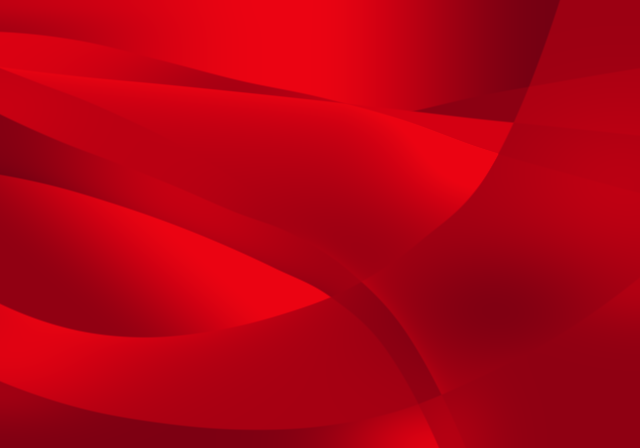
A Shadertoy shader for this background:

```glsl
#define NODES 9
#define EDGE_SOFTNESS 0.0028
#define BLUE_LEVEL 0.07
#define DARKEST 0.46
#define BRIGHTEST 0.92

// Edge heights at even steps from the left side to each curve's span
const float crestCurve[NODES] = float[](.929, .909, .866, .820, .783, .734, .669, .617, .569);
const float sheetCurve[NODES] = float[](.851, .829, .812, .794, .775, .755, .734, .716, .697);
const float wingCurve[NODES]  = float[](.517, .572, .623, .669, .710, .745, .786, .818, .848);
const float foldCurve[NODES]  = float[](.848, .812, .777, .736, .691, .638, .576, .509, .439);
const float bandCurve[NODES]  = float[](.745, .686, .636, .584, .528, .478, .394, .251, -.004);
const float lensCurve[NODES]  = float[](.610, .584, .548, .506, .457, .401, .338, .223, -.004);
const float innerCurve[NODES] = float[](.322, .266, .247, .260, .297, .357, .461, .623, 1.0);
const float outerCurve[NODES] = float[](.149, .089, .056, .041, .048, .084, .158, .253, .381);

// Approximate signed distance to a smooth curve, positive above it
float curveDistance(vec2 p, float h[NODES], float span) {
    float u = p.x / span * float(NODES - 1);
    int i = int(clamp(floor(u), 0.0, float(NODES - 2)));
    float t = u - float(i);
    float a = h[i], b = h[i + 1];
    float before = i > 0 ? h[i - 1] : 3.0 * a - 3.0 * b + h[i + 2];
    float after = i < NODES - 2 ? h[i + 2] : 3.0 * b - 3.0 * a + before;
    float m0 = 0.5 * (b - before), m1 = 0.5 * (after - a);
    float c2 = 3.0 * (b - a) - 2.0 * m0 - m1;
    float c3 = 2.0 * (a - b) + m0 + m1;
    float height = a + t * (m0 + t * (c2 + t * c3));
    float slope = m0 + t * (2.0 * c2 + 3.0 * t * c3);
    slope *= float(NODES - 1) * iResolution.y / (span * iResolution.x);
    return (p.y - height) / sqrt(1.0 + slope * slope);
}

float under(float d) {
    return 1.0 - smoothstep(-EDGE_SOFTNESS, EDGE_SOFTNESS, d);
}

float glow(vec2 p, vec2 center, vec2 radius) {
    vec2 d = (p - center) / radius;
    return exp(-dot(d, d));
}

float falloff(float d, float width) {
    return exp(-max(d, 0.0) / width);
}

void mainImage(out vec4 fragColor, in vec2 fragCoord) {
    vec2 p = fragCoord / iResolution.xy;
    float crest = curveDistance(p, crestCurve, 1.0);
    float sheet = curveDistance(p, sheetCurve, 1.0);
    float wing = curveDistance(p, wingCurve, 1.0);
    float fold = curveDistance(p, foldCurve, 0.521);
    float band = curveDistance(p, bandCurve, 0.729);
    float lens = curveDistance(p, lensCurve, 0.6875);
    float inner = curveDistance(p, innerCurve, 0.875);
    float outer = curveDistance(p, outerCurve, 1.0);

    // Backdrop and the thin upper ribbons
    float tone = 0.62 + 0.30 * smoothstep(-0.05, 0.42, p.x) - 0.46 * smoothstep(0.48, 0.86, p.x);
    tone += 0.12 * glow(p, vec2(0.0, 1.0), vec2(0.2, 0.05));
    tone = mix(tone, 0.55, under(wing));
    float ribbon = 0.86 - 0.2 * glow(p, vec2(0.36, 0.8), vec2(0.2, 0.1));
    tone = mix(tone, ribbon, under(crest));
    tone = mix(tone, 0.83, under(sheet));

    // Broad lit sheet
    float field = 0.70 + 0.20 * falloff(-max(crest, sheet), 0.08);
    field += 0.20 * glow(p, vec2(0.742, 0.63), vec2(0.14));
    field -= 0.10 * glow(p, vec2(0.56, 0.44), vec2(0.2, 0.17));
    field += 0.06 * falloff(band, 0.02) * smoothstep(0.4, 0.52, p.x);
    tone = mix(tone, field, under(max(crest, sheet)));

    // Folded bands on the left and the glowing lens
    float foldTone = 0.73 + 0.05 * glow(p, vec2(0.0, 0.76), vec2(0.12));
    tone = mix(tone, foldTone, under(fold) * (1.0 - smoothstep(0.2, 0.42, p.x)));
    float bandTone = 0.52 + 0.26 * smoothstep(-0.02, 0.28, p.x) - 0.14 * smoothstep(0.3, 0.55, p.x);
    bandTone -= 0.07 * falloff(lens, 0.03);
    tone = mix(tone, bandTone, under(band));
    float lensTone = 0.57 + 0.36 * smoothstep(0.05, 0.36, p.x + 0.8 * (p.y - 0.4));
    tone = mix(tone, lensTone, under(lens));

    // Translucent swoosh, tinted by the edges beneath it
    float strip = under(band) * (1.0 - under(lens));
    float swoosh = 0.58 + 0.2 * glow(p, vec2(0.0, 0.2), vec2(0.2, 0.14));
    swoosh += 0.13 * falloff(-inner, 0.06) * (1.0 - smoothstep(0.3, 0.65, p.x));
    swoosh -= 0.15 * glow(p, vec2(0.78, 0.31), vec2(0.17, 0.15));
    swoosh += 0.10 * glow(p, vec2(0.97, 0.58), vec2(0.18, 0.2));
    swoosh += 0.05 * under(wing) - 0.03 * under(sheet) + 0.02 * under(crest);
    swoosh += 0.03 * falloff(-outer, 0.03);
    swoosh += 0.08 * falloff(band, 0.025) * (1.0 - under(band)) - 0.06 * strip;
    tone = mix(tone, swoosh, under(inner));

    // Floor below the swoosh
    float floorLeft = 0.49 + 0.14 * glow(p, vec2(0.0, 0.13), vec2(0.15, 0.08));
    floorLeft += 0.38 * glow(p, vec2(0.68, 0.0), vec2(0.15, 0.12));
    float floorRight = 0.56 + 0.12 * glow(p, vec2(0.7, 0.0), vec2(0.08, 0.15));
    floorRight += 0.14 * glow(p, vec2(1.0, 0.37), vec2(0.12, 0.1)) + 0.03 * strip;
    tone = mix(tone, mix(floorRight, floorLeft, under(lens)), under(outer));

    tone = clamp(tone, DARKEST, BRIGHTEST);
    fragColor = vec4(tone, 0.012 * smoothstep(0.8, BRIGHTEST, tone), BLUE_LEVEL, 1.0);
}
```
